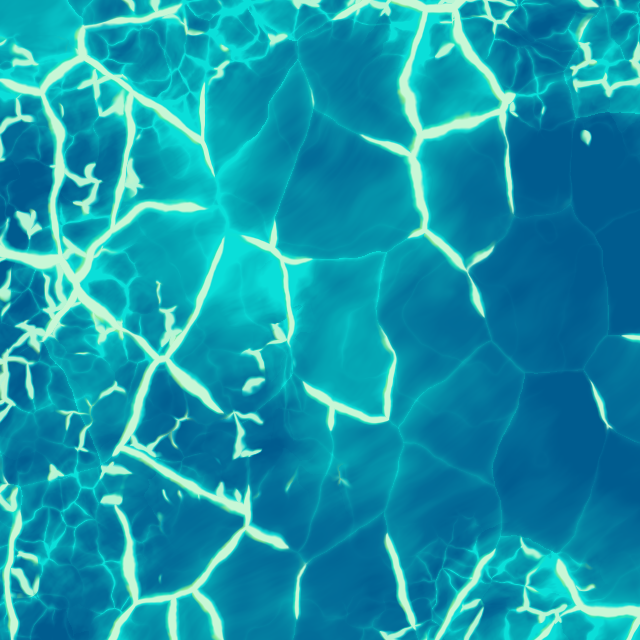
Reproduce this texture procedurally as a Shadertoy shader.

```glsl
// Sunlit pool water: a warped Voronoi network forms broken bright caustic lines
// over shaded teal cells; a finer network and thin folds ripple the busy patches.
// Line rims are tinted green on the left and cyan on the right.

#define CELLS 5.6         // large cells across the canvas
#define FINE_CELLS 20.0   // small ripple cells across the canvas
#define WARP 0.12         // bending of the large network
#define LINE_HALF 0.0066  // half width of the strongest lines
#define LINE_BLUR 0.0012  // softness of line edges
#define HALO 0.017        // reach of the glow around lines
#define BASE_TONE 0.215   // overall brightness of the water
#define TONE_RANGE 1.75   // contrast of the broad shading
#define RIPPLES 0.55      // strength of the fine network
#define SILK 0.42         // strength of the drawn-out streaks

const vec3 ABYSS = vec3(0.00, 0.36, 0.56);
const vec3 DEEP  = vec3(0.01, 0.43, 0.60);
const vec3 TEAL  = vec3(0.02, 0.54, 0.65);
const vec3 LIGHT = vec3(0.02, 0.66, 0.71);
const vec3 CYAN  = vec3(0.04, 0.87, 0.85);
const vec3 MINT  = vec3(0.12, 0.90, 0.72);
const vec3 LIME  = vec3(0.55, 0.92, 0.55);
const vec3 CREAM = vec3(0.78, 0.97, 0.84);

vec2 hash2(vec2 p) {
    vec3 q = fract(p.xyx * vec3(0.1031, 0.1030, 0.0973));
    q += dot(q, q.yzx + 33.33);
    return fract((q.xx + q.yz) * q.zy);
}

float noise(vec2 p) {
    vec2 i = floor(p), f = fract(p);
    f = f * f * (3.0 - 2.0 * f);
    float low = mix(hash2(i).x, hash2(i + vec2(1, 0)).x, f.x);
    float high = mix(hash2(i + vec2(0, 1)).x, hash2(i + vec2(1, 1)).x, f.x);
    return mix(low, high, f.y);
}

float fbm(vec2 p) {
    float sum = 0.0, amp = 0.5333;
    for (int i = 0; i < 4; i++) {
        sum += amp * noise(p);
        p = mat2(1.6, 1.2, -1.2, 1.6) * p + 17.3;
        amp *= 0.5;
    }
    return sum;
}

vec2 warp(vec2 p) {
    return vec2(fbm(p + 7.1), fbm(p + 43.7)) - 0.5;
}

// x: distance to the nearest border, y: its direction in x, z: cell shade
vec3 voronoi(vec2 p) {
    vec2 home = floor(p), f = fract(p), nearest = vec2(0), id = vec2(0);
    float best = 8.0;
    for (int j = -1; j <= 1; j++)
    for (int i = -1; i <= 1; i++) {
        vec2 g = vec2(i, j);
        vec2 r = g + 0.05 + 0.9 * hash2(home + g + 50.0) - f;
        if (dot(r, r) < best) { best = dot(r, r); nearest = r; id = g; }
    }
    vec2 border = vec2(8.0, 0.0);
    for (int j = -2; j <= 2; j++)
    for (int i = -2; i <= 2; i++) {
        vec2 g = id + vec2(i, j);
        vec2 r = g + 0.05 + 0.9 * hash2(home + g + 50.0) - f;
        vec2 gap = r - nearest;
        if (dot(gap, gap) > 0.0001) {
            vec2 n = normalize(gap);
            float d = dot(0.5 * (r + nearest), n);
            if (d < border.x) border = vec2(d, n.x);
        }
    }
    return vec3(border, hash2(home + id + 91.0).y);
}

// Solid where d is inside the half width, with a soft edge
float stroke(float d, float halfWidth, float blur) {
    return 1.0 - smoothstep(-blur, blur, d - halfWidth);
}

vec3 waterColor(float tone) {
    vec3 c = mix(ABYSS, DEEP, smoothstep(-0.25, 0.05, tone));
    c = mix(c, TEAL, clamp((tone - 0.05) / 0.20, 0.0, 1.0));
    c = mix(c, LIGHT, clamp((tone - 0.25) / 0.21, 0.0, 1.0));
    return mix(c, CYAN, clamp((tone - 0.48) / 0.22, 0.0, 1.0));
}

void mainImage(out vec4 fragColor, in vec2 fragCoord) {
    vec2 uv = fragCoord / iResolution.y;
    float blur = LINE_BLUR + 0.5 / iResolution.y;

    // Large network, with lines that swell, break and fade along their length
    vec2 p = uv + WARP * warp(uv * 4.0) + 0.012 * warp(uv * 24.0);
    vec3 cell = voronoi(p * CELLS * vec2(1.15, 0.88));
    float d = cell.x / CELLS;
    float power = smoothstep(0.42, 0.60, noise(uv * 6.5 + 12.4) + 0.35 * (noise(uv * 19.0) - 0.5));
    float halfWidth = LINE_HALF * power * (0.55 + 0.7 * noise(uv * 34.0));
    float core = stroke(d, halfWidth, blur) * smoothstep(0.1, 0.3, power);
    float rim = (1.0 - smoothstep(halfWidth + 0.001, halfWidth + 0.006, d)) * power;

    // Fine network and bright flecks, kept to busy patches
    float busy = smoothstep(0.44, 0.60, fbm(uv * 2.8 + 61.0));
    vec2 q = uv + 0.075 * warp(uv * 12.0);
    vec3 fineCell = voronoi(q * FINE_CELLS + 8.0);
    float fineD = fineCell.x / FINE_CELLS;
    float fine = busy * exp(-fineD / 0.004) * smoothstep(0.25, 0.65, noise(uv * 17.0));
    float spark = smoothstep(0.58, 0.80, noise(uv * 23.0 + 5.0)) * smoothstep(0.2, 0.7, busy);
    float fleck = stroke(fineD, 0.0052 * spark, blur) * smoothstep(0.1, 0.3, spark);
    float fleckRim = (1.0 - smoothstep(0.0, 0.005, fineD - 0.0052 * spark)) * smoothstep(0.0, 0.3, spark);

    // Broad shading, silky streaks and thin folds of light
    vec2 silk = mat2(0.8, -0.6, 0.6, 0.8) * (uv + 0.25 * warp(uv * 2.5));
    float streak = fbm(silk * vec2(9.0, 38.0)) - 0.5;
    float fold = pow(abs(2.0 * fract(5.0 * fbm(p * 4.0 + 24.0)) - 1.0), 9.0);
    float tone = BASE_TONE + TONE_RANGE * (fbm(uv * 3.2 + 3.0) - 0.5);
    tone += 0.26 * (cell.z - 0.5) + SILK * streak * (0.6 + 0.6 * busy);
    tone += fold * (0.07 + 0.15 * busy) + 0.14 * busy * (fineCell.z - 0.5);
    tone += exp(-d / HALO) * (0.10 + 0.30 * power) + 0.2 * exp(-d / 0.004);
    tone += RIPPLES * fine + 0.55 * busy * (fbm(q * 30.0) - 0.5);

    // Tinted rims first, then the bright cores
    vec3 color = waterColor(tone);
    vec3 green = mix(MINT, LIME, smoothstep(0.55, 0.8, noise(uv * 40.0)));
    vec3 fringe = mix(CYAN, green, smoothstep(-0.3, 0.4, cell.y));
    vec3 fleckFringe = mix(CYAN, green, smoothstep(-0.3, 0.4, fineCell.y));
    color = mix(color, fleckFringe, 0.75 * fleckRim);
    color = mix(color, fringe, 0.9 * rim);
    color = mix(color, CREAM, max(core, 0.9 * fleck));
    fragColor = vec4(color, 1.0);
}
```
